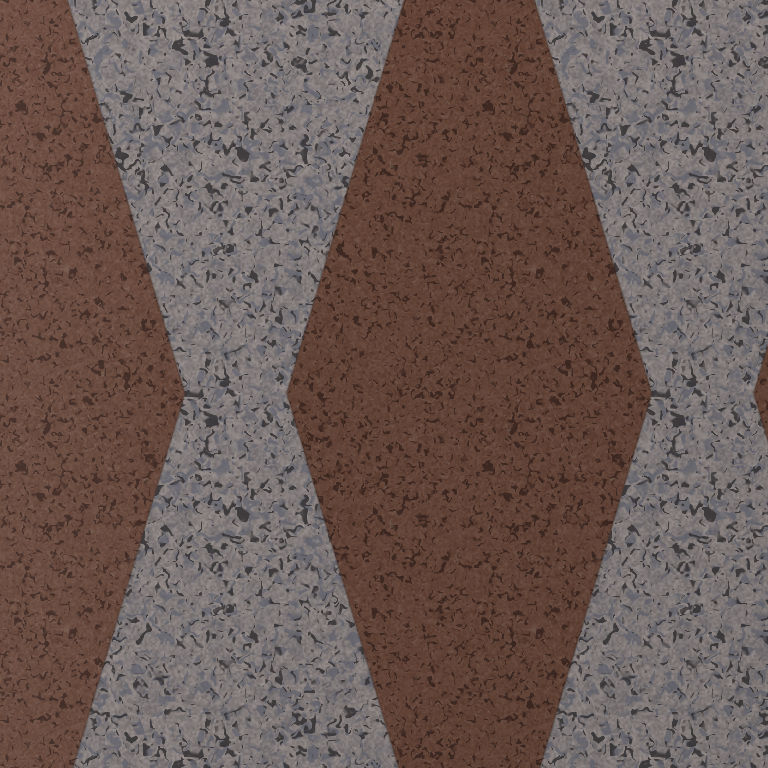
Reproduce this pattern procedurally as a Shadertoy shader.

```glsl
float hash(vec2 p) {
    vec3 q = fract(p.xyx * vec3(0.1031, 0.1030, 0.0973));
    q += dot(q, q.yzx + 33.33);
    return fract((q.x + q.y) * q.z);
}

// Value noise that wraps once per slab tile
float tiledNoise(vec2 tileUv, vec2 cells, float seed) {
    vec2 p = tileUv * cells;
    vec2 i = floor(p);
    vec2 f = fract(p);
    f = f * f * (3.0 - 2.0 * f);
    vec2 a = mod(i, cells) + seed;
    vec2 b = mod(i + 1.0, cells) + seed;
    return mix(mix(hash(a), hash(vec2(b.x, a.y)), f.x),
               mix(hash(vec2(a.x, b.y)), hash(b), f.x), f.y);
}

// Bends the tile coordinates so that grains lose their square outline
vec2 warpGrain(vec2 tileUv, vec2 cells, float seed) {
    vec2 bend = vec2(tiledNoise(tileUv, cells, seed), tiledNoise(tileUv, cells, seed + 211.0));
    return tileUv + (bend - 0.5) * 1.6 / cells;
}

vec3 greyGranite(vec2 tileUv) {
    vec2 q = warpGrain(tileUv, vec2(78, 60), 17.0);
    float cloud = tiledNoise(q, vec2(39, 30), 41.0);
    float grain = tiledNoise(q, vec2(104, 80), 73.0);
    float fine = tiledNoise(tileUv, vec2(234, 180), 109.0);
    vec3 stone = mix(vec3(0.45, 0.43, 0.44), vec3(0.57, 0.535, 0.52), 0.65 * grain + 0.35 * cloud);
    stone += (fine - 0.5) * 0.10;

    // Bluish flakes and dark mica, gathered in loose clusters
    float blue = tiledNoise(q, vec2(91, 70), 151.0);
    float mica = tiledNoise(q, vec2(117, 90), 307.0) + 0.22 * (cloud - 0.5);
    stone = mix(stone, vec3(0.36, 0.37, 0.42), 0.65 * smoothstep(0.62, 0.84, blue));
    return mix(stone, vec3(0.20, 0.19, 0.20), 0.85 * smoothstep(0.68, 0.88, mica));
}

vec3 brownGranite(vec2 tileUv) {
    vec2 q = warpGrain(tileUv, vec2(130, 100), 23.0);
    float grain = tiledNoise(q, vec2(182, 140), 59.0);
    float fine = tiledNoise(tileUv, vec2(260, 200), 97.0);
    float speck = tiledNoise(q, vec2(143, 110), 181.0);
    vec3 stone = vec3(0.385, 0.265, 0.217) + (grain - 0.5) * 0.05 + (fine - 0.5) * 0.05;
    stone = mix(stone, vec3(0.19, 0.12, 0.105), 0.75 * smoothstep(0.66, 0.86, speck));
    return mix(stone, vec3(0.45, 0.37, 0.32), 0.5 * smoothstep(0.86, 0.97, grain));
}

void mainImage(out vec4 fragColor, in vec2 fragCoord) {
    vec2 uv = fragCoord / iResolution.y;
    float pixel = 1.0 / iResolution.y;

    // Row of tall diamonds, cut off by the top and bottom
    float period = 0.608;
    float x = abs(mod(uv.x - 0.611 + 0.5 * period, period) - 0.5 * period);
    float edge = (x + 0.299 * abs(uv.y - 0.488) - 0.238) / length(vec2(1.0, 0.299));
    float diamond = 1.0 - smoothstep(-pixel, pixel, edge);

    vec2 tileUv = uv / vec2(period, 0.469);
    vec3 color = mix(greyGranite(tileUv), brownGranite(tileUv), diamond);

    // Thin shaded joint around each inlay
    color *= 1.0 - 0.12 * (1.0 - smoothstep(0.0005, 0.0025, abs(edge)));

    // Pale sheen on the left, slight falloff to the lower right
    color += vec3(0.035, 0.036, 0.038) * (1.0 - smoothstep(0.0, 0.4, uv.x)) * diamond;
    color *= 1.0 + 0.05 * (uv.y - 0.5) - 0.05 * (uv.x - 0.5);
    fragColor = vec4(color, 1.0);
}
```
